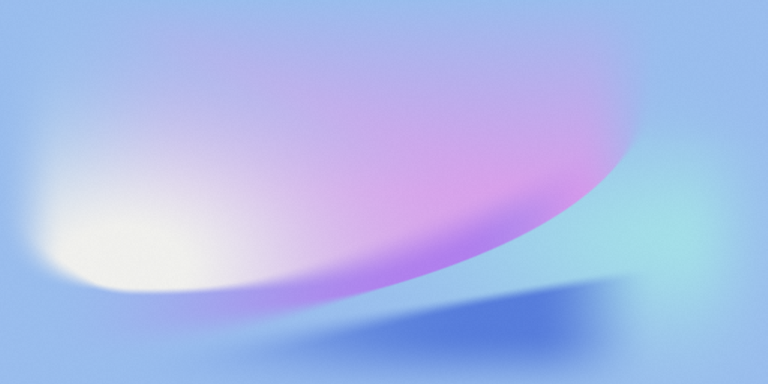
Give the GLSL for this background, as a Shadertoy shader.

```glsl
// Soft abstract backdrop: a pink and violet sail with a white glow sweeps over
// a cyan and deep blue swell. Each fold is a curve y = f(x) with a varying
// softness, and the colours are layered by gradients and Gaussian glows.

const vec3 SKY    = vec3(0.60, 0.74, 0.93);
const vec3 PINK   = vec3(0.85, 0.62, 0.92);
const vec3 VIOLET = vec3(0.69, 0.50, 0.93);
const vec3 WHITE  = vec3(0.94, 0.94, 0.93);
const vec3 CYAN   = vec3(0.64, 0.87, 0.91);
const vec3 DEEP   = vec3(0.34, 0.49, 0.86);

const vec2 WHITE_CENTRE = vec2(0.32, 0.30);
const vec2 WHITE_SIZE   = vec2(0.50, 0.33);
const vec2 CYAN_CENTRE  = vec2(1.77, 0.38);
const vec2 CYAN_SIZE    = vec2(0.17, 0.25);
const float CYAN_REACH  = 0.55;   // wider spread on the left side
const float SAIL_TIP    = 1.70;   // x where the sail edge turns vertical
const float GRAIN       = 0.010;
const float GRAIN_CELLS = 256.0;

float hash(vec2 p) {
    vec3 q = fract(vec3(p.xyx) * 0.1031);
    q += dot(q, q.yzx + 33.33);
    return fract((q.x + q.y) * q.z);
}

float glow(vec2 offset, vec2 size) {
    vec2 q = offset / size;
    return exp(-dot(q, q));
}

// 1 above the curve, 0 below it
float above(float d, float softness) {
    return smoothstep(-softness, softness, d);
}

// Falls from 1 at a to 0 at b
float fall(float a, float b, float x) {
    return 1.0 - smoothstep(a, b, x);
}

// Signed distance to the sweeping lower edge of the sail
float sailDistance(vec2 p) {
    float root = sqrt(max(SAIL_TIP - p.x, 0.0025));
    float height = 1.20 - 0.228 * p.x - 0.861 * root;
    float slope = 0.43 / root - 0.228;
    return (p.y - height) / sqrt(1.0 + slope * slope);
}

vec3 sailColour(vec2 p) {
    // Pink gradient, dimmer under the diagonal crease
    float pink = pow(clamp((1.0 - p.y) / 0.5, 0.0, 1.0), 0.9);
    pink *= smoothstep(0.10, 0.50, p.x) * fall(1.50, 1.75, p.x);
    float crease = above(p.y - 0.948 + 0.43 * (p.x - 0.26), 0.055);
    float shade = mix(0.60, 0.95, smoothstep(0.30, 1.25, p.x));
    vec3 colour = mix(SKY, PINK, pink * mix(shade, 1.0, crease));

    // White glow
    float white = min(1.12 * glow(p - WHITE_CENTRE, WHITE_SIZE), 1.0);
    colour = mix(colour, WHITE, white * smoothstep(-0.01, 0.17, p.x));

    // Violet underside beneath the curved fold
    float bend = p.x - 0.39;
    float corner = max(0.35 - p.x, 0.0);
    float fold = 0.24 + 0.255 * bend * bend + corner * corner;
    float softness = 0.012 + 0.3 * max(0.25 - p.x, 0.0)
                   + 0.055 * smoothstep(0.5, 1.15, p.x);
    float violet = smoothstep(0.10, 1.15, p.x) * fall(1.20, 1.62, p.x);
    vec3 underside = mix(mix(SKY, PINK, pink * smoothstep(1.1, 1.5, p.x)),
                         VIOLET, violet);
    return mix(underside, colour, above(p.y - fold, softness));
}

vec3 seaColour(vec2 p) {
    // Cyan glow with a long left tail
    vec2 offset = p - CYAN_CENTRE;
    vec2 size = vec2(offset.x < 0.0 ? CYAN_REACH : CYAN_SIZE.x, CYAN_SIZE.y);
    vec3 colour = mix(SKY, CYAN, glow(offset, size));

    // Deep swell under a slanted crest
    float crest = 0.105 + 0.17 * (p.x - 0.52);
    float softness = 0.018 + 0.035 * fall(0.5, 1.3, p.x);
    float deep = 1.0 - above(p.y - crest + 0.5 * softness, softness);
    deep *= smoothstep(0.25, 1.25, p.x) * fall(1.38, 1.72, p.x);
    deep *= smoothstep(-0.05, 0.14, p.y);
    return mix(colour, DEEP, deep);
}

void mainImage(out vec4 fragColor, in vec2 fragCoord) {
    vec2 p = vec2(2.0, 1.0) * fragCoord / iResolution.xy;

    // The sail edge is crisp in the middle and melts away at both ends
    float softness = max(0.004, 0.8 / iResolution.y)
                   + 0.05 * fall(0.45, 1.05, p.x)
                   + 0.07 * smoothstep(0.55, 0.80, p.y);
    float sail = above(sailDistance(p), softness);
    vec3 colour = mix(seaColour(p), sailColour(p), sail);

    // Fine grain
    colour += GRAIN * (hash(floor(p * GRAIN_CELLS)) - 0.5);
    fragColor = vec4(colour, 1.0);
}
```
